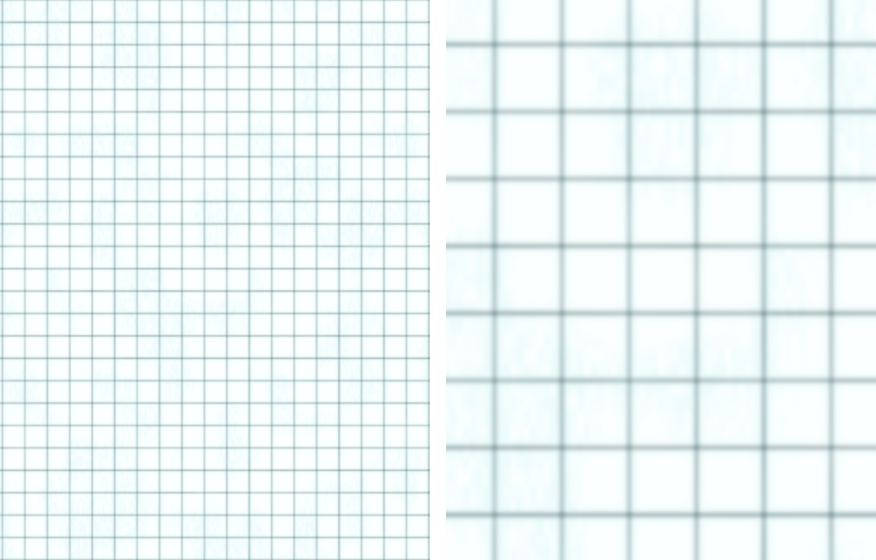
Left, the full canvas; right, a detail of the centre.
A Shadertoy shader for this pattern:

```glsl
#define CELL vec2(0.04008, 0.0400)   // grid pitch, in canvas heights
#define ORIGIN vec2(0.0043, 0.0002)  // first crossing at lower left
#define LINE_RADIUS 0.0021
#define HALO_RADIUS 0.0050
#define PAPER vec3(0.988, 1.0, 1.0)
#define TINT vec3(0.925, 0.985, 0.988)
#define INK_ACROSS vec3(0.745, 0.815, 0.820)
#define INK_DOWN vec3(0.750, 0.830, 0.838)
#define INK_VARIATION 0.30
#define HALO_VARIATION 0.60
#define MOTTLE 0.85

// Sine-free hash, 0 to 1
float hash(vec2 p) {
    vec3 q = fract(vec3(p.xyx) * 0.1031);
    q += dot(q, q.yzx + 33.33);
    return fract((q.x + q.y) * q.z);
}

float valueNoise(vec2 p) {
    vec2 cell = floor(p);
    vec2 f = fract(p);
    f = f * f * (3.0 - 2.0 * f);
    float low = mix(hash(cell), hash(cell + vec2(1, 0)), f.x);
    float high = mix(hash(cell + vec2(0, 1)), hash(cell + vec2(1, 1)), f.x);
    return mix(low, high, f.y);
}

// Ink strength differs from rule to rule and drifts along each one
float inkStrength(float rule, float along, float seed) {
    float perRule = hash(vec2(rule + 7.0, seed)) - 0.5;
    float drift = valueNoise(vec2(along * 30.0, rule * 3.0 + seed)) - 0.5;
    return 1.0 + INK_VARIATION * (perRule + 0.7 * drift);
}

float haloStrength(float rule, float seed) {
    return 1.0 - HALO_VARIATION * hash(vec2(rule + 19.0, seed));
}

void mainImage(out vec4 fragColor, in vec2 fragCoord) {
    vec2 p = fragCoord / iResolution.y;
    float pixel = 1.0 / iResolution.y;

    // Distance to the nearest vertical (x) and horizontal (y) rule
    vec2 grid = (p - ORIGIN) / CELL;
    vec2 rule = floor(grid + 0.5);
    vec2 dist = abs(grid - rule) * CELL;

    // Soft-edged rules, never thinner than a pixel
    vec2 scaled = dist / max(LINE_RADIUS, 0.7 * pixel);
    vec2 coverage = exp(-scaled * scaled);
    coverage *= vec2(inkStrength(rule.x, p.y, 11.0), inkStrength(rule.y, p.x, 47.0));

    // Pale bleed beside the rules
    vec2 spread = dist / HALO_RADIUS;
    vec2 bleed = exp(-spread * spread);
    bleed *= vec2(haloStrength(rule.x, 3.0), haloStrength(rule.y, 29.0));
    float halo = 1.0 - (1.0 - bleed.x) * (1.0 - bleed.y);

    // Broad patches of faint streaks across the paper
    float patches = smoothstep(0.35, 0.8, valueNoise(p * vec2(22.0, 16.0) + 5.0));
    float streaks = valueNoise(p * vec2(250.0, 110.0) + 31.0);
    float stain = clamp(halo + MOTTLE * patches * streaks, 0.0, 1.0);

    // Inks multiply, so crossings come out darker
    vec3 color = mix(PAPER, TINT, stain);
    color *= mix(vec3(1.0), INK_DOWN / TINT, coverage.x);
    color *= mix(vec3(1.0), INK_ACROSS / TINT, coverage.y);

    fragColor = vec4(clamp(color, 0.0, 1.0), 1.0);
}
```
